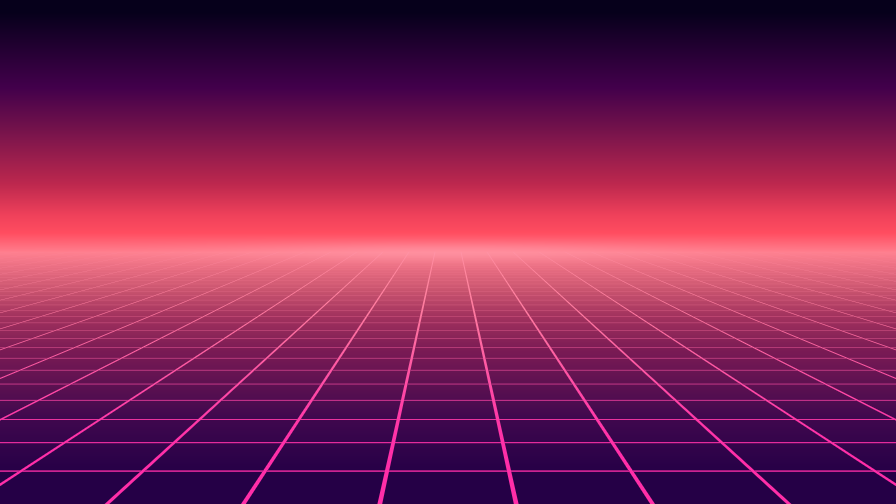
Write a Shadertoy shader that draws this background.

```glsl
// A neon grid floor running to a hazy horizon beneath a dusk sky.
// Sky and floor are stacked linear gradients; the grid is a perspective
// projection whose lines are box filtered so that they fade with distance.

const float HORIZON = 0.5;          // where the floor meets the sky
const float VANISHING_Y = 0.618;    // where the floor lines would converge
const float COLUMN_SPACING = 0.438;
const float ROW_SPACING = 0.2056;
const float ROW_OFFSET = 0.8;

// Blend towards the next gradient stop as t goes from start to end.
vec3 addStop(vec3 color, vec3 next, float start, float end, float t) {
    return mix(color, next, clamp((t - start) / (end - start), 0.0, 1.0));
}

vec3 skyColor(float y) {
    vec3 c = vec3(1.00, 0.49, 0.55);
    c = addStop(c, vec3(1.00, 0.30, 0.375), 0.500, 0.538, y);
    c = addStop(c, vec3(0.94, 0.255, 0.355), 0.538, 0.572, y);
    c = addStop(c, vec3(0.74, 0.155, 0.305), 0.572, 0.635, y);
    c = addStop(c, vec3(0.45, 0.07, 0.295), 0.635, 0.745, y);
    c = addStop(c, vec3(0.26, 0.00, 0.295), 0.745, 0.826, y);
    return addStop(c, vec3(0.025, 0.00, 0.105), 0.826, 0.975, y);
}

vec3 floorColor(float y) {
    vec3 c = vec3(0.145, 0.00, 0.275);
    c = addStop(c, vec3(0.25, 0.03, 0.305), 0.06, 0.17, y);
    c = addStop(c, vec3(0.48, 0.105, 0.33), 0.17, 0.305, y);
    c = addStop(c, vec3(0.64, 0.20, 0.37), 0.305, 0.375, y);
    c = addStop(c, vec3(0.79, 0.33, 0.435), 0.375, 0.425, y);
    return addStop(c, vec3(1.00, 0.50, 0.56), 0.425, 0.500, y);
}

// Share of a pixel covered by lines at whole numbers of the coordinate.
float lineCoverage(float coord, float width, float pixelSpan) {
    float dist = abs(fract(coord + 0.5) - 0.5);
    float halfWidth = 0.5 * width;
    float halfSpan = 0.5 * pixelSpan;
    float overlap = min(dist + halfSpan, halfWidth) - max(dist - halfSpan, -halfWidth);
    return clamp(overlap / pixelSpan, 0.0, 1.0);
}

// Both sets of floor lines; x is centred, drop is the distance below
// the vanishing point, pixel is the size of one pixel.
float gridCoverage(float x, float drop, float pixel) {
    float column = x / (drop * COLUMN_SPACING) + 0.5;
    float row = 1.0 / (drop * ROW_SPACING) - ROW_OFFSET;
    float columnSpan = pixel * length(vec2(1.0, x / drop)) / (drop * COLUMN_SPACING);
    float rowSpan = pixel / (drop * drop * ROW_SPACING);
    float columns = lineCoverage(column, 0.035, columnSpan);
    float rows = lineCoverage(row, 0.042, rowSpan);
    return max(columns, rows);
}

// Soft wide light hugging the centre of the horizon.
float horizonGlow(vec2 p) {
    vec2 q = vec2(p.x / 0.42, (p.y - HORIZON) / 0.018);
    return exp(-dot(q, q));
}

void mainImage(out vec4 fragColor, in vec2 fragCoord) {
    float pixel = 1.0 / iResolution.y;
    vec2 p = fragCoord * pixel;
    p.x -= 0.5 * iResolution.x * pixel;

    // Floor and its grid, pink near the viewer and pale in the haze
    float drop = max(VANISHING_Y - p.y, 0.1);
    vec3 nearLine = vec3(1.00, 0.18, 0.66);
    vec3 farLine = vec3(1.00, 0.53, 0.62);
    vec3 lineColor = mix(nearLine, farLine, smoothstep(0.08, 0.48, p.y));
    float grid = gridCoverage(p.x, drop, pixel);
    vec3 ground = mix(floorColor(p.y), lineColor, grid);

    // Join with the sky and light the horizon
    float skyMask = smoothstep(HORIZON - pixel, HORIZON + pixel, p.y);
    vec3 color = mix(ground, skyColor(p.y), skyMask);
    color = mix(color, vec3(1.0, 0.64, 0.70), 0.45 * horizonGlow(p));

    fragColor = vec4(color, 1.0);
}
```
